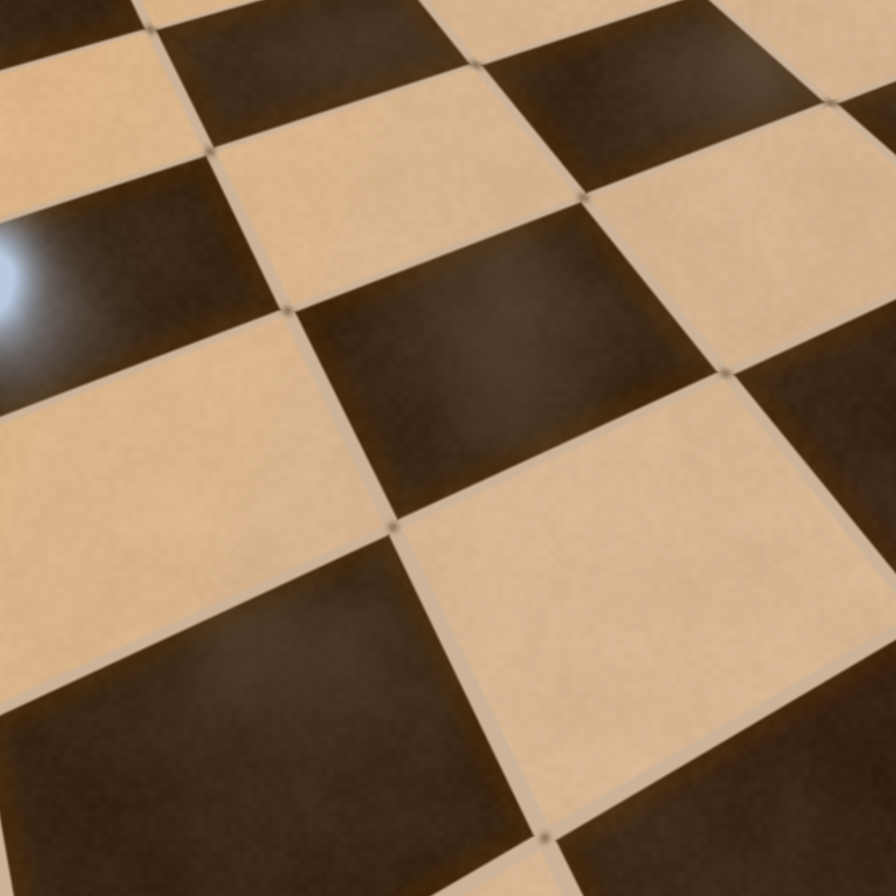
Write a Shadertoy shader that draws this texture.

```glsl
// Polished checkerboard floor of cream and dark brown tiles with pale grout, seen in perspective.

const vec3 CREAM = vec3(0.84, 0.705, 0.565);
const vec3 PEACH = vec3(0.86, 0.70, 0.52);
const vec3 GROUT = vec3(0.80, 0.70, 0.595);
const vec3 JOINT = vec3(0.50, 0.40, 0.29);
const vec3 UMBER = vec3(0.225, 0.15, 0.08);
const vec3 WARM_RIM = vec3(0.27, 0.165, 0.05);
const vec3 SHEEN = vec3(0.36, 0.29, 0.22);
const vec3 WINDOW = vec3(0.72, 0.79, 0.88);

// Maps tile coordinates to the canvas, measured from its top left.
const mat3 TILE_TO_CANVAS = mat3(
    0.3419, -0.0909, 0.085,
    0.0443, 0.1319, -0.132,
    0.2344, 0.1693, 1.0);

float hash(vec2 p) {
    vec3 q = fract(vec3(p.xyx) * 0.1031);
    q += dot(q, q.yzx + 33.33);
    return fract((q.x + q.y) * q.z);
}

float noise(vec2 p) {
    vec2 i = floor(p), f = fract(p);
    f = f * f * (3.0 - 2.0 * f);
    return mix(mix(hash(i), hash(i + vec2(1, 0)), f.x),
               mix(hash(i + vec2(0, 1)), hash(i + vec2(1, 1)), f.x), f.y);
}

float fbm(vec2 p) {
    float sum = 0.0, weight = 0.5;
    for (int i = 0; i < 4; i++) {
        sum += weight * noise(p);
        p = p * 2.03 + 17.1;
        weight *= 0.5;
    }
    return sum / 0.9375;
}

// Soft elliptical spot of light.
float glow(vec2 p, vec2 center, vec2 radius) {
    vec2 d = (p - center) / radius;
    return exp(-dot(d, d));
}

vec3 lightTile(vec2 p, float tone) {
    vec3 color = mix(PEACH, CREAM, smoothstep(-0.1, 0.8, p.x + 0.35 * (1.0 - p.y)));
    color += 0.035 * (fbm(p * 14.0) - 0.5) + 0.02 * (noise(p * 120.0) - 0.5);
    return color + 0.012 * (tone - 0.5);
}

vec3 darkTile(vec2 p, float rim, float tone) {
    float clouds = fbm(p * 11.0 + 5.0);
    vec3 color = mix(WARM_RIM, UMBER, smoothstep(0.002, 0.035, rim));
    color += 0.07 * (clouds - 0.5) + 0.025 * (noise(p * 130.0) - 0.5);
    color += 0.02 * (tone - 0.5);
    // Broad reflections across the floor
    float sheen = 0.75 * glow(p, vec2(0.85, 0.93), vec2(0.10, 0.09))
                + 0.50 * glow(p, vec2(0.56, 0.64), vec2(0.09, 0.15))
                + 0.45 * glow(p, vec2(0.32, 0.28), vec2(0.18, 0.12))
                + 0.35 * glow(p, vec2(0.40, 0.95), vec2(0.14, 0.06));
    color = mix(color, SHEEN, sheen * (0.7 + 0.5 * clouds));
    color -= vec3(0.01, 0.02, 0.008) * smoothstep(0.6, 0.9, p.x - p.y * 0.4);
    // Bluish window highlight at the left side
    float window = 0.9 * glow(p, vec2(-0.01, 0.695), vec2(0.045, 0.06))
                 + 0.38 * glow(p, vec2(0.0, 0.65), vec2(0.10, 0.10));
    return mix(color, WINDOW, min(window * (0.8 + 0.4 * clouds), 1.0));
}

void mainImage(out vec4 fragColor, in vec2 fragCoord) {
    vec2 p = fragCoord / iResolution.xy;
    vec3 ray = inverse(TILE_TO_CANVAS) * vec3(p.x, 1.0 - p.y, 1.0);
    vec2 uv = ray.xy / ray.z;
    vec2 cell = floor(uv);

    // Distance to the grout, converted from tile units to canvas units
    vec2 slope = iResolution.y * vec2(length(vec2(dFdx(uv.x), dFdy(uv.x))),
                                      length(vec2(dFdx(uv.y), dFdy(uv.y))));
    vec2 lineDist = 0.5 - abs(fract(uv) - 0.5);
    vec2 inset = (lineDist - 0.018) / slope;
    float rim = min(inset.x, inset.y);
    float soft = max(0.0025, 0.75 / iResolution.y);
    float cover = smoothstep(-soft, soft, rim);

    // Alternate the tiles and lay them over the grout
    float tone = hash(cell + 40.0);
    float isDark = mod(cell.x + cell.y, 2.0);
    vec3 tile = isDark > 0.5 ? darkTile(p, rim, tone) : lightTile(p, tone);
    float crossing = exp(-dot(lineDist / slope, lineDist / slope) / 0.00004);
    vec3 grout = mix(GROUT, JOINT, 0.75 * crossing);
    fragColor = vec4(mix(grout, tile, cover), 1.0);
}
```
